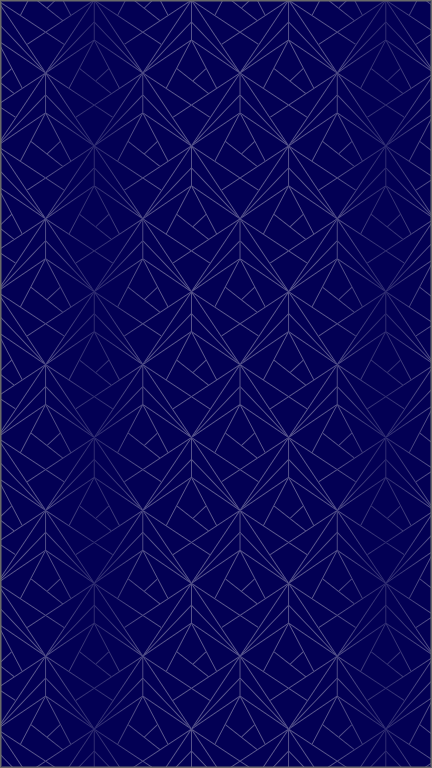
A WebGL 2 fragment shader for this pattern:

```glsl
#version 300 es
precision highp float;

uniform vec2 u_resolution;
out vec4 outColor;

// Lengths are fractions of the canvas width, measured from the top left.
const vec2 FIRST_HUB = vec2(0.1056, 0.1690);
const float HALF_CELL = 0.1125;       // half the spacing of hubs in a row
const float LINE_HALF_WIDTH = 0.00099;
const float BORDER_WIDTH = 0.0035;

const vec3 NAVY = vec3(0.010, 0.000, 0.330);
const vec3 LINE_COLOR = vec3(0.390, 0.380, 0.575);
const vec3 BORDER_COLOR = vec3(0.410, 0.410, 0.410);

// Soft vertical bands where the lines grow fainter.
const vec2 FADE_CENTERS = vec2(0.22, 0.89);
const float FADE_WIDTH = 0.085;
const float FADE_DEPTH = 0.45;

// Motif points in half cells; a hub is at the origin and y points down.
const vec2 PERIOD = vec2(2.0, 3.0);
const vec2 HUB = vec2(0.0);
const vec2 SIDE_HUB = vec2(1.0, 1.5);
const vec2 STEM_FORK = vec2(0.0, 0.45);
const vec2 KITE_TOP = vec2(0.0, 0.82);
const vec2 KITE_SIDE = vec2(0.52, 1.815);
const vec2 CROSSING = vec2(0.0, 2.16);
const vec2 CROSS_END = vec2(0.37, 2.404);
const vec2 BAR_START = vec2(-0.305, 1.405);
const vec2 BAR_END = vec2(0.356, 1.925);
const vec2 SPUR_START = vec2(0.305, 1.405);
const vec2 SPUR_END = vec2(0.027, 1.667);

float segment(vec2 p, vec2 a, vec2 b) {
  vec2 pa = p - a, ba = b - a;
  return length(pa - ba * clamp(dot(pa, ba) / dot(ba, ba), 0.0, 1.0));
}

// Distance to the lines that belong to one hub.
float motif(vec2 p) {
  vec2 m = vec2(abs(p.x), p.y);

  // Stem and rays, mirrored about the stem
  float d = segment(m, HUB, KITE_TOP);
  d = min(d, segment(m, HUB, SIDE_HUB));
  d = min(d, segment(m, STEM_FORK, SIDE_HUB));
  d = min(d, segment(m, KITE_TOP, SIDE_HUB));

  // Kite sides and crossed base
  d = min(d, segment(m, KITE_TOP, KITE_SIDE));
  d = min(d, segment(m, SIDE_HUB, CROSSING));
  d = min(d, segment(m, CROSSING, CROSS_END));

  // Uneven bars inside the kite
  d = min(d, segment(p, BAR_START, BAR_END));
  return min(d, segment(p, SPUR_START, SPUR_END));
}

// Two interleaved grids of hubs, offset by half a period.
float lattice(vec2 p) {
  const vec2 CELL_START = vec2(-1.0, -0.3);
  float d = 1e3;
  for (int i = 0; i < 2; i++) {
    vec2 q = p - float(i) * SIDE_HUB;
    d = min(d, motif(mod(q - CELL_START, PERIOD) + CELL_START));
  }
  return d;
}

// Share of a pixel covered by a line, also for lines thinner than a pixel.
float lineCoverage(float d, float halfWidth, float pixel) {
  float inner = max(d - 0.5 * pixel, -halfWidth);
  float outer = min(d + 0.5 * pixel, halfWidth);
  return clamp((outer - inner) / pixel, 0.0, 1.0);
}

float lineStrength(float x) {
  vec2 t = (vec2(x) - FADE_CENTERS) / FADE_WIDTH;
  vec2 bands = exp(-t * t);
  return 1.0 - FADE_DEPTH * (bands.x + bands.y);
}

void main() {
  float pixel = 1.0 / u_resolution.x;
  vec2 size = u_resolution * pixel;
  vec2 p = gl_FragCoord.xy * pixel;
  p.y = size.y - p.y;

  // Line pattern
  float d = lattice((p - FIRST_HUB) / HALF_CELL) * HALF_CELL;
  float ink = lineCoverage(d, LINE_HALF_WIDTH, pixel) * lineStrength(p.x);
  vec3 color = mix(NAVY, LINE_COLOR, ink);

  // Thin frame
  vec2 toEdge = min(p, size - p);
  float edge = min(toEdge.x, toEdge.y);
  float frame = clamp((BORDER_WIDTH - edge) / pixel + 0.5, 0.0, 1.0);
  outColor = vec4(mix(color, BORDER_COLOR, frame), 1.0);
}
```
